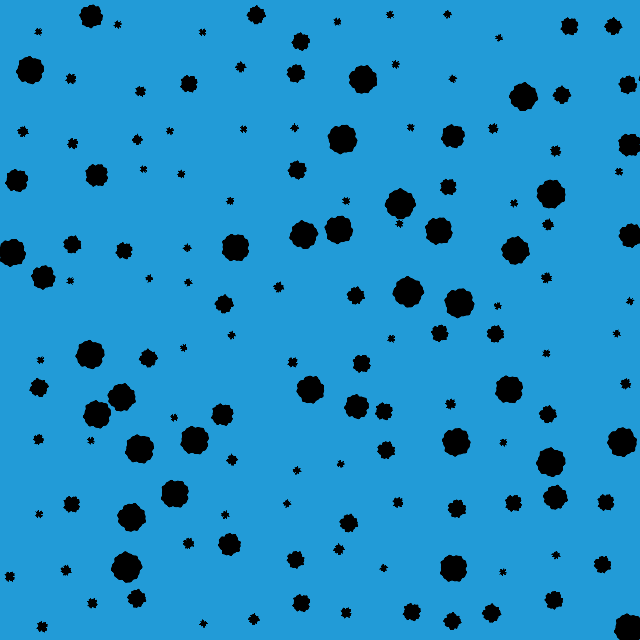
Write a three.js fragment shader that draws this pattern.

```glsl
varying vec2 vUv;

const vec3 SKY_BLUE = vec3(0.135, 0.607, 0.845);
const vec3 INK_BLACK = vec3(0.0);
const float CELLS = 12.0;
const float JITTER = 0.66;
const float EDGE_SOFTNESS = 0.0007;

float hash(vec2 p, float seed) {
  vec3 q = fract(vec3(p.xyx + seed * 7.13) * vec3(0.1031, 0.1030, 0.0973));
  q += dot(q, q.yzx + 33.33);
  return fract((q.x + q.y) * q.z);
}

// Dot radius in cell units, drawn from five size classes
float dotRadius(float pick, float variation) {
  float radius = 0.064;
  radius = mix(radius, 0.092, step(0.33, pick));
  radius = mix(radius, 0.158, step(0.45, pick));
  radius = mix(radius, 0.212, step(0.65, pick));
  radius = mix(radius, 0.265, step(0.73, pick));
  return radius * mix(0.95, 1.05, variation);
}

// Layered sines roughen the outline
float raggedEdge(float angle, float phase) {
  return 0.010 * sin(4.0 * angle + phase)
       + 0.011 * sin(8.0 * angle + phase * 2.3)
       + 0.007 * sin(15.0 * angle + phase * 3.7);
}

float dotDistance(vec2 offset, float radius, float phase) {
  float angle = atan(offset.y, offset.x + 1e-5);
  return length(offset) - radius - raggedEdge(angle, phase);
}

// Cellular scatter: signed distance to the nearest dot, in cell units
float scatterDistance(vec2 p) {
  vec2 cell = floor(p);
  float nearest = 1.0;
  for (int y = -1; y <= 1; y++) {
    for (int x = -1; x <= 1; x++) {
      vec2 id = cell + vec2(float(x), float(y));
      vec2 shift = vec2(hash(id, 1.0), hash(id, 2.0)) - 0.5;
      vec2 center = id + 0.5 + JITTER * shift;
      float radius = dotRadius(hash(id, 3.0), hash(id, 4.0));
      float phase = 6.2832 * hash(id, 5.0);
      nearest = min(nearest, dotDistance(p - center, radius, phase));
    }
  }
  return nearest;
}

void main() {
  float edge = scatterDistance(vUv * CELLS + 20.0) / CELLS;
  float background = smoothstep(-EDGE_SOFTNESS, EDGE_SOFTNESS, edge);
  gl_FragColor = vec4(mix(INK_BLACK, SKY_BLUE, background), 1.0);
}
```
